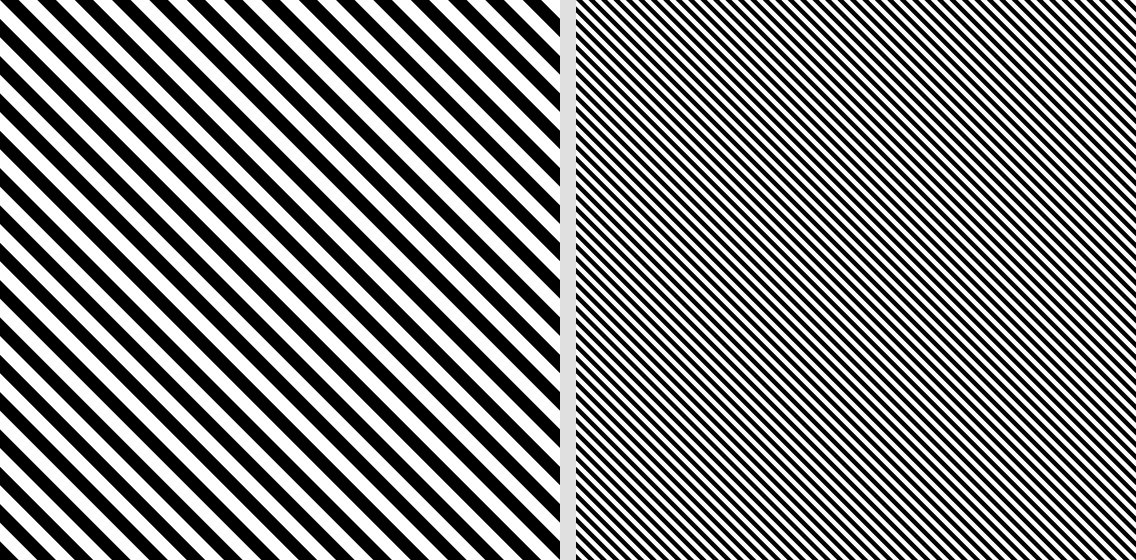
Left, the tile; right, the same tile 3 across and 3 down.
A Shadertoy shader for this pattern:

```glsl
// Even black and white diagonal stripes that fall from upper left to lower right.

const float STRIPE_COUNT = 15.0;   // whole repeats across and down
const float BLACK_SHARE = 0.497;   // part of each repeat that is black
const float EDGE_PIXELS = 1.4;     // horizontal width of the smoothed edge
const vec3 BLACK = vec3(0.0);
const vec3 WHITE = vec3(1.0);

// Signed distance, in repeats, to a band centred a quarter into each repeat.
float bandDistance(float phase, float share) {
    float fromCentre = abs(fract(phase + 0.25) - 0.5);
    return fromCentre - 0.5 * share;
}

// Linear coverage of the inside of an edge.
float coverage(float dist, float softness) {
    return clamp(0.5 - dist / softness, 0.0, 1.0);
}

void mainImage(out vec4 fragColor, in vec2 fragCoord) {
    vec2 uv = fragCoord / iResolution.xy;

    // Whole counts along both axes keep the stripes seamless.
    float phase = STRIPE_COUNT * (uv.x + uv.y);
    float softness = EDGE_PIXELS * STRIPE_COUNT / min(iResolution.x, iResolution.y);

    float ink = coverage(bandDistance(phase, BLACK_SHARE), softness);
    fragColor = vec4(mix(WHITE, BLACK, ink), 1.0);
}
```
